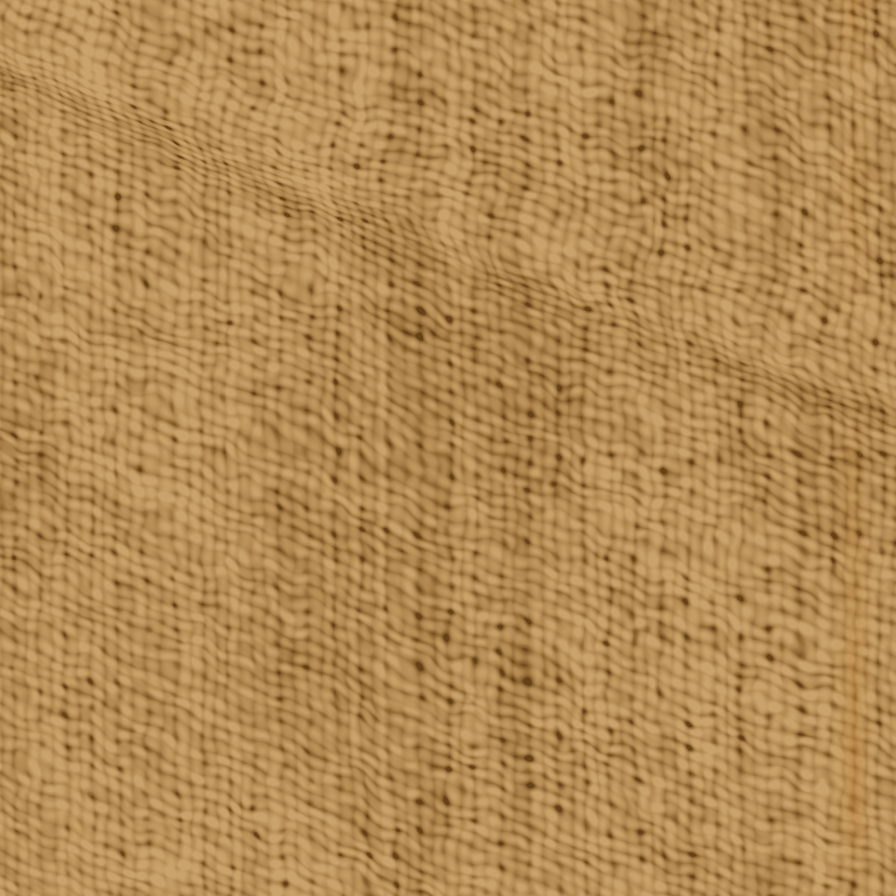
Write a Shadertoy shader that draws this texture.

```glsl
const float PI = 3.14159265;

float hash(vec2 p) {
    return fract(sin(dot(p, vec2(127.1, 311.7))) * 43758.5453);
}

float noise(vec2 p) {
    vec2 i = floor(p), f = fract(p);
    f = f * f * (3.0 - 2.0 * f);
    return mix(mix(hash(i), hash(i + vec2(1, 0)), f.x),
               mix(hash(i + vec2(0, 1)), hash(i + vec2(1, 1)), f.x), f.y);
}

float bump(float x, float center, float width) {
    float d = (x - center) / width;
    return exp(-d * d);
}

// Dark pits between threads, deepest on a staggered grid
float pits(vec2 weave, float looseness) {
    float sum = 0.0;
    vec2 base = floor(weave);
    for (int j = -1; j <= 1; j++)
    for (int i = -1; i <= 1; i++) {
        vec2 id = base + vec2(i, j);
        vec2 jitter = vec2(hash(id + 3.1), hash(id + 8.7)) - 0.5;
        vec2 d = weave - id - 0.5 - 0.4 * jitter;
        float column = mix(0.4, 1.0, mod(id.x, 2.0));
        float row = mix(0.5, 1.0, mod(id.y + floor(id.x * 0.5), 2.0));
        float depth = column * row * mix(0.2, 1.3, hash(id)) * (0.5 + noise(id * 0.22));
        sum += depth * exp(-dot(d * d, vec2(9.0, 9.0)) / (0.6 + 0.7 * looseness));
    }
    return sum;
}

void mainImage(out vec4 fragColor, in vec2 fragCoord) {
    vec2 uv = fragCoord / iResolution.xy;
    float rightSide = smoothstep(0.36, 0.5, uv.x);

    // Signed height above the slanted crease
    float crease = uv.y - 0.915 + 0.378 * uv.x + 0.02 * (noise(vec2(uv.x * 7.0, 2.0)) - 0.5);
    float band = smoothstep(-0.01, 0.02, crease) * (1.0 - smoothstep(0.05, 0.11, crease));

    // Thread coordinates: upright warp, slanted weft, squeezed at the crease
    vec2 weave = vec2(uv.x * 66.0, (uv.y + 0.378 * uv.x) * 66.0);
    weave.x += 0.9 * noise(uv * vec2(14.0, 4.0)) + 0.4 * noise(uv * vec2(50.0, 40.0));
    weave.x += 0.7 * band;
    weave.y += 1.3 * noise(uv * vec2(5.0, 9.0)) + 0.8 * noise(uv * vec2(40.0, 30.0));
    weave.y += mix(2.2, 1.0, rightSide) * tanh(crease * 38.0);

    // Rounded threads that pass over and under each other
    vec2 wave = cos(PI * weave);
    vec2 thread = sqrt(wave * wave + 0.02);
    float over = 0.5 + 0.5 * wave.x * wave.y;
    float relief = mix(thread.x, thread.y, over);

    float looseness = clamp(0.2 + 0.6 * rightSide + 0.5 * (noise(uv * vec2(16.0, 3.0)) - 0.5), 0.0, 1.0);
    float pit = pits(weave, looseness);

    // Broken gaps beside the threads
    float weftGap = (1.0 - thread.y) * noise(weave * vec2(0.7, 0.9) + 20.0);
    float warpGap = (1.0 - thread.x) * noise(weave * vec2(0.9, 0.4) + 50.0);

    // Uneven yarn, streaks and broad stains
    float tone = 0.66 + 0.34 * (relief - 0.72) + 0.12 * (over - 0.5);
    tone -= 0.34 * weftGap + 0.16 * warpGap;
    tone += 0.12 * (hash(vec2(floor(weave.x + 0.5), 5.0)) - 0.5) * thread.x;
    tone += 0.08 * (hash(vec2(floor(weave.y + 0.5), 9.0)) - 0.5) * thread.y;
    tone += 0.34 * (noise(weave * vec2(0.9, 1.5)) - 0.5);
    tone += 0.14 * (noise(weave * vec2(2.1, 2.6) + 4.0) - 0.5);
    tone += 0.18 * (noise(uv * vec2(22.0, 4.0)) - 0.5);
    tone += 0.17 * (noise(uv * 4.0 + 7.0) - 0.5);
    tone += 0.16 * bump(uv.x, 0.427, 0.004) * (1.0 - smoothstep(0.6, 0.75, uv.y));
    tone -= 0.08 * bump(uv.x, 0.475, 0.014) + 0.05 * bump(uv.x, 0.575, 0.012);
    tone -= pit * mix(0.42, 0.58, looseness);

    // Crease: lit fold above, shaded seam below
    tone += 0.06 * band;
    tone -= 0.12 * bump(crease, -0.012, 0.018);
    tone -= 0.09 * rightSide * bump(crease, -0.09, 0.08);
    tone += 0.06;

    vec3 color = mix(vec3(0.40, 0.25, 0.09), vec3(0.57, 0.41, 0.20), smoothstep(-0.25, 0.15, tone));
    color = mix(color, vec3(0.71, 0.55, 0.33), smoothstep(0.08, 0.58, tone));
    color = mix(color, vec3(0.79, 0.64, 0.42), smoothstep(0.5, 0.9, tone));

    // Rusty tint along one worn column
    float rust = bump(uv.x, 0.953, 0.012) * noise(uv * vec2(20.0, 9.0));
    color = mix(color, vec3(0.72, 0.48, 0.20), 0.5 * rust);
    fragColor = vec4(color, 1.0);
}
```
